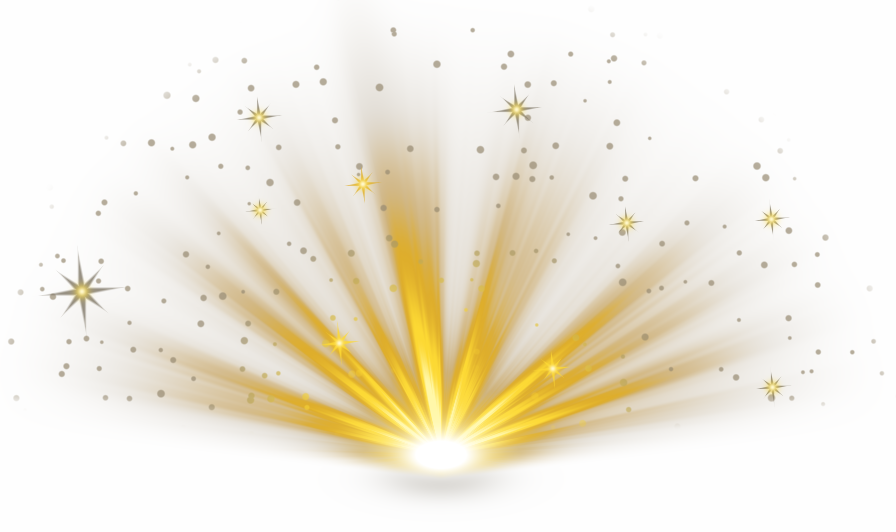
This background is drawn by a WebGL 1 fragment shader. Its source:

```glsl
precision highp float;

uniform vec2 u_resolution;

const vec3 PAPER = vec3(0.995);
const vec3 MIST = vec3(0.81, 0.78, 0.73);
const vec3 TAN = vec3(0.80, 0.69, 0.48);
const vec3 GOLD = vec3(0.87, 0.68, 0.17);
const vec3 YELLOW = vec3(0.99, 0.85, 0.20);
const vec3 CREAM = vec3(1.0, 0.97, 0.66);
const vec3 INK = vec3(0.52, 0.49, 0.43);

float hash(vec2 p) {
  vec3 q = fract(p.xyx * 0.1031);
  q += dot(q, q.yzx + 33.33);
  return fract((q.x + q.y) * q.z);
}

float noise(float x, float seed) {
  float i = floor(x);
  float f = fract(x);
  return mix(hash(vec2(i, seed)), hash(vec2(i + 1.0, seed)), f * f * (3.0 - 2.0 * f));
}

float bell(float x, float width) {
  return exp(-x * x / (width * width));
}

// Brightness of the fan by angle from the vertical
float beams(float a) {
  float b = 0.85 * bell(a + 0.06, 0.07) + 0.75 * bell(a - 0.27, 0.09);
  b += 0.55 * bell(a - 0.45, 0.09) + 0.80 * bell(a - 0.87, 0.10);
  b += 0.75 * bell(a - 1.05, 0.06) + 0.85 * bell(a - 1.22, 0.06);
  b += 0.55 * bell(a + 0.46, 0.10) + 0.75 * bell(a + 0.76, 0.06);
  b += 0.85 * bell(a + 0.92, 0.07) + 0.75 * bell(a + 1.22, 0.06);
  b += 0.50 * bell(a + 1.34, 0.06) + 0.35 * bell(a - 1.36, 0.07);
  float streaks = 0.6 * noise(a * 24.0 + 60.0, 3.0) + 0.4 * noise(a * 65.0 + 150.0, 8.0);
  return b * (0.78 + 0.4 * streaks) + 0.12 * streaks;
}

// Colour from cool mist to hot cream
vec3 heatColor(float t) {
  vec3 c = mix(MIST, TAN, smoothstep(0.0, 0.28, t));
  c = mix(c, GOLD, smoothstep(0.25, 0.50, t));
  c = mix(c, YELLOW, smoothstep(0.48, 0.78, t));
  return mix(c, CREAM, smoothstep(0.80, 1.15, t));
}

// Scattered dust, one jittered grain per cell
float dust(vec2 p, float cell, float amount, float blur) {
  vec2 id = floor(p / cell);
  vec2 jitter = vec2(hash(id + 11.0), hash(id + 47.0));
  vec2 center = (id + 0.2 + 0.6 * jitter) * cell;
  float radius = mix(0.003, 0.0072, hash(id + 83.0));
  float grain = 1.0 - smoothstep(radius - blur, radius + blur, length(p - center));
  return grain * step(hash(id + 5.0), amount);
}

// Eight tapering points around a warm centre
vec3 sparkle(vec3 base, vec2 q, float size, vec3 pointColor) {
  float points = 0.0;
  for (int i = 0; i < 4; i++) {
    float angle = 0.7854 * float(i) + 0.1;
    vec2 axis = vec2(cos(angle), sin(angle));
    float along = abs(dot(q, axis));
    float across = abs(dot(q, vec2(-axis.y, axis.x)));
    float reach = size * (mod(float(i), 2.0) < 0.5 ? 1.0 : 0.75);
    points = max(points, 1.0 - along / reach - across / (0.09 * size + 0.001));
  }
  vec3 c = mix(base, pointColor, 0.85 * smoothstep(0.0, 0.6, points));
  float d = length(q);
  c = mix(c, YELLOW, 0.75 * bell(d, 0.010 + 0.04 * size));
  return mix(c, vec3(1.0, 0.97, 0.8), bell(d, 0.005 + 0.02 * size));
}

void main() {
  float pixel = 1.0 / u_resolution.y;
  vec2 p = (gl_FragCoord.xy - 0.5 * u_resolution) * pixel + vec2(0.842, 0.5);
  vec2 q = p - vec2(0.829, 0.145);
  float r = length(q);
  float a = atan(q.x, q.y + 0.0001);
  float side = abs(q.x);

  // Fan of light with a sloping lower edge
  float mainBeam = bell(a + 0.19, 0.075);
  float b = beams(a) + 0.95 * mainBeam;
  float soft = 0.012 + 0.06 * side;
  float edge = smoothstep(-soft, soft, q.y + 0.035 - 0.17 * side);
  float fade = 1.0 - smoothstep(0.35, 0.87, r / (1.0 + 0.12 * mainBeam));
  float heat = b * max(0.0, 1.05 - 1.55 * r) + 0.5 * bell(r, 0.16);
  float cover = min(1.0, 0.36 + 0.75 * b + bell(r, 0.2)) * fade * edge;

  // Soft shadow below the source
  float shadow = 0.38 * bell(q.x, 0.10) * bell(q.y + 0.045, 0.035);
  vec3 color = mix(PAPER, INK, shadow);
  color = mix(color, heatColor(heat), cover);

  // White core and its halo
  color = mix(color, CREAM, 0.75 * bell(length(q * vec2(0.8, 1.3)), 0.10) * edge);
  color = mix(color, vec3(1.0), min(1.0, 1.5 * bell(length(q * vec2(0.7, 1.3)), 0.052)));

  // Dust, grey far out and golden near the source
  float zone = smoothstep(0.14, 0.3, r) * (1.0 - smoothstep(0.80, 0.90, r));
  zone *= smoothstep(0.0, 0.06, q.y - 0.10 * side);
  float grains = max(dust(p, 0.054, 0.36, pixel), dust(p + 3.7, 0.071, 0.26, pixel));
  vec3 grainColor = mix(YELLOW, mix(INK, TAN, 0.25), smoothstep(0.22, 0.48, r));
  color = mix(color, grainColor, 0.7 * grains * zone);

  // Sparkles
  color = sparkle(color, p - vec2(0.154, 0.452), 0.095, INK);
  color = sparkle(color, p - vec2(0.487, 0.779), 0.050, INK);
  color = sparkle(color, p - vec2(0.971, 0.794), 0.058, INK);
  color = sparkle(color, p - vec2(0.489, 0.605), 0.032, INK);
  color = sparkle(color, p - vec2(1.178, 0.581), 0.040, INK);
  color = sparkle(color, p - vec2(1.450, 0.588), 0.040, INK);
  color = sparkle(color, p - vec2(1.452, 0.272), 0.040, INK);
  color = sparkle(color, p - vec2(0.682, 0.654), 0.045, GOLD);
  color = sparkle(color, p - vec2(0.638, 0.355), 0.050, YELLOW);
  color = sparkle(color, p - vec2(1.039, 0.307), 0.045, YELLOW);

  gl_FragColor = vec4(color, 1.0);
}
```
